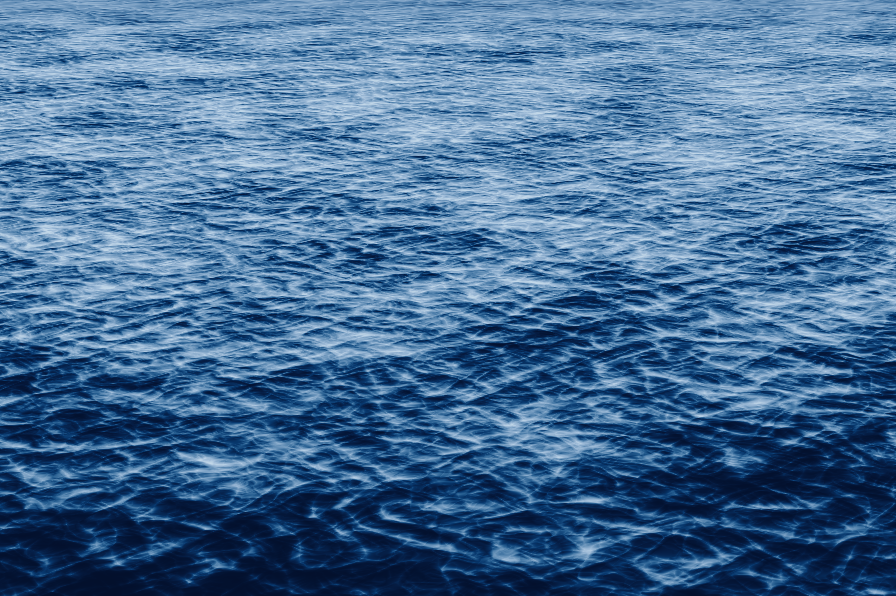
This texture is drawn by a Shadertoy shader. Its source:

```glsl
// Wind-rippled open sea seen from above, receding toward a hazy far edge.

#define HORIZON 1.3        // height of the vanishing line, in canvas heights
#define WAVE_FREQ vec2(4.4, 17.0)
#define OCTAVES 5
#define OCTAVE_GAIN 1.85   // frequency step between octaves
#define CREST_WIDTH 0.14
#define WAVE_TILT 0.2      // crossing angle of the wave trains
#define RIDE 0.1           // how far ripples are carried by larger waves
#define CONTRAST 0.8
#define EXPOSURE 0.0
#define PATCH_DEPTH 1.3    // strength of the broad light and dark patches
#define HAZE vec3(0.38, 0.54, 0.70)

float hash(vec2 p) {
    vec3 q = fract(p.xyx * vec3(0.1031, 0.1030, 0.0973));
    q += dot(q, q.yzx + 33.33);
    return fract((q.x + q.y) * q.z);
}

// Dot product of a random unit gradient with the offset from a lattice corner
float corner(vec2 cell, vec2 offset) {
    float angle = 6.2832 * hash(cell);
    return dot(vec2(cos(angle), sin(angle)), offset);
}

float noise(vec2 p) {
    vec2 i = floor(p), f = p - i;
    vec2 w = f * f * f * (f * (f * 6.0 - 15.0) + 10.0);
    vec2 e = vec2(1.0, 0.0);
    return mix(mix(corner(i, f), corner(i + e.xy, f - e.xy), w.x),
               mix(corner(i + e.yx, f - e.yx), corner(i + e.xx, f - e.xx), w.x), w.y);
}

// Sharp ridge, centred on zero with roughly unit spread
float crest(vec2 p) {
    return (exp(-abs(noise(p)) / CREST_WIDTH) - 0.405) / 0.27;
}

// Light on the crests minus the shade on their near faces
float waveLight(vec2 plane, float depth) {
    float light = 0.0, scale = 1.0;
    for (int i = 0; i < OCTAVES; i++) {
        float k = float(i);
        float angle = (mod(k, 2.0) < 0.5 ? 1.0 : -0.8) * WAVE_TILT;
        float c = cos(angle), s = sin(angle);
        vec2 q = mat2(c, -s, s, c) * plane * WAVE_FREQ * scale + k * vec2(17.3, 41.7);
        q += 0.7 * vec2(noise(q * 0.6 + 9.0), noise(q.yx * 0.6 + 31.0));
        q.y += RIDE * light;

        // Fade out ripples thinner than a pixel
        float footprint = WAVE_FREQ.y * scale / (depth * depth * iResolution.y);
        float visible = 1.0 - smoothstep(0.45, 1.2, footprint);
        float amplitude = 0.48 - 0.12 * abs(k - 0.8);
        light += amplitude * visible * (crest(q) - 0.6 * crest(q + vec2(0.08, 0.35)));
        scale *= OCTAVE_GAIN;
    }
    return light;
}

// Water colours from deep trough to bright glint, tone in 0..1
vec3 waterColor(float tone) {
    const vec3 shades[8] = vec3[8](
        vec3(0.01, 0.06, 0.17), vec3(0.02, 0.11, 0.26),
        vec3(0.03, 0.22, 0.43), vec3(0.14, 0.36, 0.56),
        vec3(0.31, 0.50, 0.67), vec3(0.47, 0.62, 0.76),
        vec3(0.63, 0.74, 0.85), vec3(0.78, 0.86, 0.92));
    const float stops[8] = float[8](0.0, 0.07, 0.215, 0.355, 0.52, 0.725, 0.91, 1.0);
    vec3 color = shades[0];
    for (int i = 1; i < 8; i++) {
        float blend = (tone - stops[i - 1]) / (stops[i] - stops[i - 1]);
        color = mix(color, shades[i], clamp(blend, 0.0, 1.0));
    }
    return color;
}

void mainImage(out vec4 fragColor, in vec2 fragCoord) {
    vec2 uv = fragCoord / iResolution.xy;
    float x = (fragCoord.x - 0.5 * iResolution.x) / iResolution.y;

    // Perspective projection onto the sea plane
    float depth = HORIZON - uv.y;
    vec2 plane = vec2(x, 1.0) / depth;

    // Broad light: pale far away, dark near, darkest at lower left
    float light = mix(-1.5, 0.95, pow(uv.y, 0.6)) + EXPOSURE;
    light -= 0.7 * (1.0 - smoothstep(0.0, 0.55, uv.y)) * (1.0 - smoothstep(0.0, 0.65, uv.x));
    light -= 0.3 * smoothstep(0.6, 1.0, uv.x) * (1.0 - smoothstep(0.3, 0.9, uv.y));
    light -= 0.4 * smoothstep(0.8, 1.0, uv.y);

    // Swell patches and waves
    light += PATCH_DEPTH * noise(plane * vec2(2.2, 6.0) + 5.0);
    light += 0.5 * PATCH_DEPTH * noise(plane * vec2(4.5, 13.0) + 23.0);
    float calm = mix(1.0, 0.8, smoothstep(0.5, 1.0, uv.y));
    light += CONTRAST * calm * waveLight(plane, depth);

    // Even spread of tones, then colour and distant haze
    float tone = 1.0 / (1.0 + exp(-1.7 * light));
    vec3 color = waterColor(tone);
    color = mix(color, HAZE, 0.4 * smoothstep(0.93, 1.0, uv.y));
    fragColor = vec4(color, 1.0);
}
```
